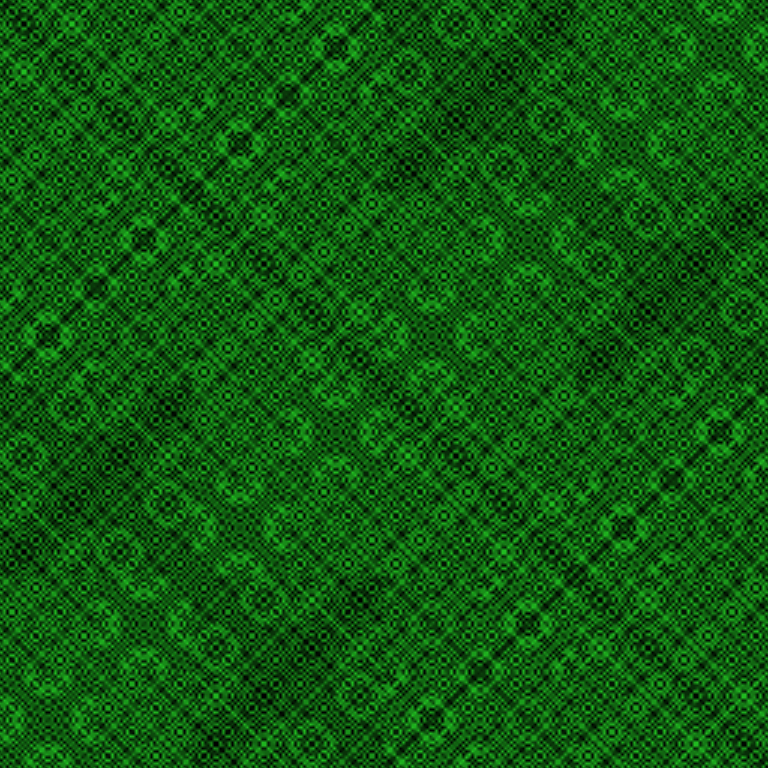
Give the GLSL for this pattern, as a WebGL 1 fragment shader.

```glsl
precision highp float;

uniform vec2 u_resolution;

const float CELLS = 256.0;          // cells across the canvas
const float TURNS_PER_STEP = 0.403; // wave turns per unit of the xor value
const float MEAN_GREEN = 0.355;
const float WAVE_HEIGHT = 0.34;
const float BLOCK_HEIGHT = 0.28;
const float LINE_HEIGHT = 0.2;

// Bitwise exclusive-or of two whole numbers below 256
float xorBits(vec2 n) {
  float result = 0.0;
  float bitValue = 1.0;
  for (int i = 0; i < 8; i++) {
    vec2 bits = mod(n, 2.0);
    result += bitValue * abs(bits.x - bits.y);
    n = floor(n * 0.5);
    bitValue *= 2.0;
  }
  return result;
}

float slopeAt(float knot) {
  return 2.0 * fract(sin(knot * 12.9898 + 4.1) * 4375.85) - 1.0;
}

// One-dimensional gradient noise, about -0.5 to 0.5
float gradientNoise(float x) {
  float knot = floor(x);
  float f = x - knot;
  float fade = f * f * (3.0 - 2.0 * f);
  return mix(slopeAt(knot) * f, slopeAt(knot + 1.0) * (f - 1.0), fade);
}

// 1 where value equals target, else 0
float isValue(float value, float target) {
  return 1.0 - step(0.5, abs(value - target));
}

// 1 where low <= value < high, else 0
float inRange(float value, float low, float high) {
  return step(low, value) * (1.0 - step(high, value));
}

float cellGreen(vec2 cell) {
  float value = xorBits(mod(cell, CELLS));

  // Fast wave draws the small rings and hatching
  float green = MEAN_GREEN - WAVE_HEIGHT * cos(6.28319 * value * TURNS_PER_STEP);

  // Slow variation tints blocks of several cells
  green += BLOCK_HEIGHT * gradientNoise(value / 7.0);

  // Dark medallions and pale-ringed rosettes
  float fromMiddle = abs(value - 159.5);
  green -= 0.09 * inRange(fromMiddle, 16.0, 32.0);
  float rosette = abs(mod(value, 128.0) - 111.5);
  green += 0.07 * inRange(rosette, 4.0, 12.0) - 0.08 * inRange(rosette, 12.0, 16.0);

  // Long dark diagonals crossed by short bright ones
  green += LINE_HEIGHT * (isValue(value, 31.0) - isValue(value, 0.0));
  return clamp(green, 0.0, 0.75);
}

// Blend the four nearest cells for soft edges
float softGreen(vec2 position) {
  vec2 corner = floor(position - 0.5);
  vec2 blend = position - 0.5 - corner;
  float low = mix(cellGreen(corner), cellGreen(corner + vec2(1.0, 0.0)), blend.x);
  float high = mix(cellGreen(corner + vec2(0.0, 1.0)), cellGreen(corner + 1.0), blend.x);
  return mix(low, high, blend.y);
}

void main() {
  vec2 uv = gl_FragCoord.xy / u_resolution;
  uv.y = 1.0 - uv.y; // count rows from the top
  float green = softGreen(uv * CELLS);
  gl_FragColor = vec4(green * vec3(0.175, 1.0, 0.175), 1.0);
}
```
